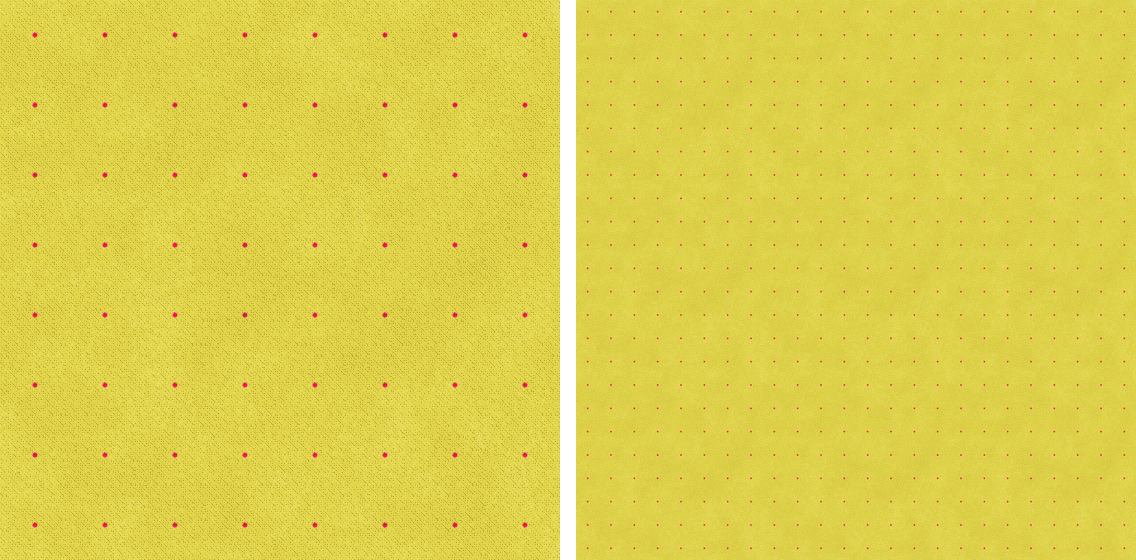
Left: one tile. Right: repeated 3 by 3.
Reproduce this texture procedurally as a Shadertoy shader.

```glsl
#define DOTS 8.0
#define DOT_RADIUS 0.0042
#define THREADS 256.0
#define MOTTLE_SCALE 14.0
#define MOTTLE_AMOUNT 0.26
#define GRAIN_AMOUNT 0.16
#define LIGHT_YELLOW vec3(0.91, 0.87, 0.38)
#define BASE_YELLOW vec3(0.89, 0.84, 0.29)
#define DARK_YELLOW vec3(0.72, 0.66, 0.21)
#define DOT_PINK vec3(0.97, 0.07, 0.35)

const float PI = 3.14159;

float hash(vec2 p) {
    return fract(sin(dot(p, vec2(127.1, 311.7))) * 43758.5453);
}

// Value noise that wraps after `period` cells
float wrappedNoise(vec2 p, float period) {
    vec2 cell = floor(p);
    vec2 f = fract(p);
    f = f * f * (3.0 - 2.0 * f);
    vec2 lo = mod(cell, period);
    vec2 hi = mod(cell + 1.0, period);
    float bottom = mix(hash(lo), hash(vec2(hi.x, lo.y)), f.x);
    float top = mix(hash(vec2(lo.x, hi.y)), hash(hi), f.x);
    return mix(bottom, top, f.y);
}

// Shadow depth of a two-over, two-under twill
float twillShadow(vec2 uv) {
    vec2 p = uv * THREADS;
    vec2 cell = floor(p);
    vec2 f = p - cell;
    float phase = mod(cell.x + cell.y, 4.0);
    bool warpOnTop = phase < 2.0;
    float halfIndex = mod(phase, 2.0);

    // Position along and across the visible float
    vec2 direction = warpOnTop ? vec2(0.0, 1.0) : vec2(1.0, 0.0);
    float along = (halfIndex + dot(f, direction)) * 0.5;
    float across = warpOnTop ? f.x : 1.0 - f.y;

    float dip = 1.0 - sin(PI * along);
    float depth = dip * (0.55 - 0.45 * sin(2.0 * PI * across));

    // Each float differs a little in depth and tone
    vec2 id = mod(cell - direction * halfIndex, THREADS);
    float variation = hash(id + 0.5);
    return depth * mix(0.6, 1.4, variation) + GRAIN_AMOUNT * hash(id + 7.3);
}

// Uneven dye and wear across the cloth
float mottle(vec2 uv) {
    float broad = wrappedNoise(uv * MOTTLE_SCALE, MOTTLE_SCALE);
    float fine = wrappedNoise(uv * MOTTLE_SCALE * 3.0, MOTTLE_SCALE * 3.0);
    return mix(broad, fine, 0.4);
}

void mainImage(out vec4 fragColor, in vec2 fragCoord) {
    vec2 uv = fragCoord / iResolution.xy;
    float pixel = 1.0 / min(iResolution.x, iResolution.y);

    // Cloth
    float shadow = twillShadow(uv) + MOTTLE_AMOUNT * (mottle(uv) - 0.25);
    vec3 color = mix(LIGHT_YELLOW, BASE_YELLOW, smoothstep(0.0, 0.22, shadow));
    color = mix(color, DARK_YELLOW, smoothstep(0.25, 1.1, shadow));

    // Printed dots, shaded by the weave
    vec2 fromDot = (fract(uv * DOTS) - 0.5) / DOTS;
    float edge = length(fromDot) - DOT_RADIUS;
    float ink = 1.0 - smoothstep(-pixel, pixel, edge);
    color = mix(color, DOT_PINK * (1.04 - 0.3 * shadow), ink);

    fragColor = vec4(color, 1.0);
}
```
